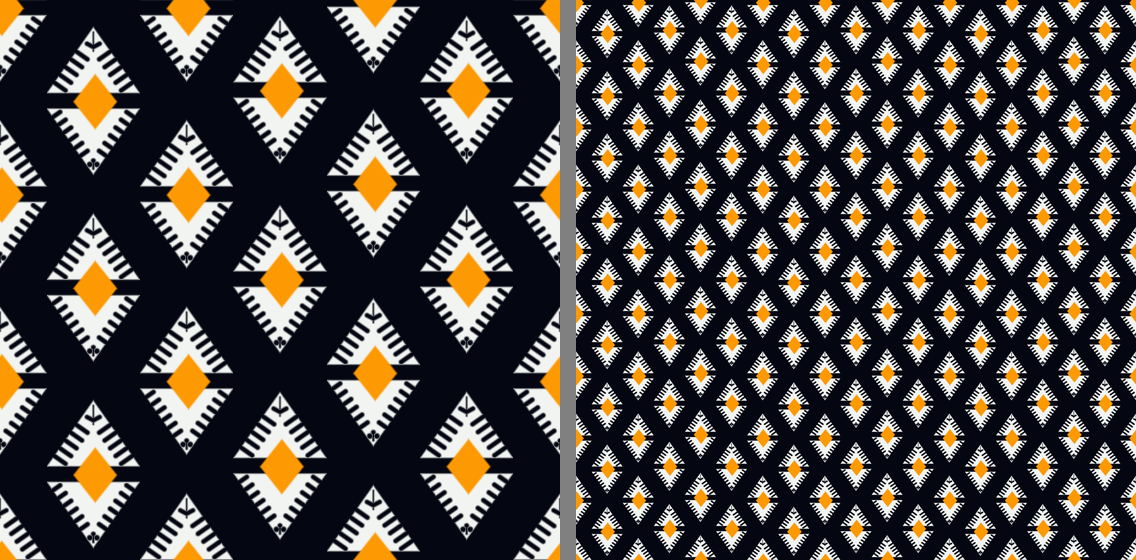
Left, the tile; right, the same tile 3 across and 3 down.
Write a WebGL 1 fragment shader that draws this pattern.

```glsl
precision highp float;

uniform vec2 u_resolution;

float fill(float d, float soft) {
  return 1.0 - smoothstep(-soft, soft, d);
}

float capsule(vec2 p, vec2 a, vec2 b, float radius) {
  vec2 ab = b - a;
  return length(p - a - ab * clamp(dot(p - a, ab) / dot(ab, ab), 0.0, 1.0)) - radius;
}

// Short bars cut inward from the slanted edge; e = (along edge, depth inside)
float notches(vec2 e, float first, float last, float depth) {
  float k = clamp(floor((e.x - first) / 0.051 + 0.5), 0.0, last);
  return length(vec2(e.x - first - 0.051 * k, max(e.y - depth, 0.0))) - 0.0125;
}

// Sprig with a fine stem at the upper tip
float upperTip(vec2 p) {
  float leaf = capsule(p, vec2(0.0, 0.246), vec2(0.034, 0.264), 0.012);
  float stem = capsule(p, vec2(0.0, 0.225), vec2(0.0, 0.325), 0.004);
  return min(leaf, stem);
}

// Small three-petal bud at the lower tip
float lowerTip(vec2 p) {
  float petals = length(p - vec2(0.019, 0.299)) - 0.015;
  float base = length(p - vec2(0.0, 0.279)) - 0.013;
  float stem = capsule(p, vec2(0.0, 0.285), vec2(0.0, 0.322), 0.006);
  return min(min(petals, base), stem);
}

// Toothed triangle, mirrored about both axes of the motif
float toothedTriangle(vec2 p) {
  vec2 m = vec2(abs(p.x), abs(p.y) - 0.042);
  vec2 along = normalize(vec2(-0.248, 0.352));
  vec2 q = m - vec2(0.248, 0.0);
  vec2 e = vec2(dot(q, along), -dot(q, vec2(along.y, -along.x)));
  float body = max(-e.y, -m.y);
  float cuts = p.y > 0.0
    ? min(notches(e, 0.068, 4.0, 0.073), upperTip(m))
    : min(notches(e, 0.055, 5.0, 0.047), lowerTip(m));
  return max(body, -cuts);
}

float rhombus(vec2 p) {
  return (abs(p.x) / 0.117 + abs(p.y) / 0.148 - 1.0) * 0.092;
}

void main() {
  // Three repeats each way, with half-dropped columns in between
  vec2 p = gl_FragCoord.xy / u_resolution * 3.0;
  float soft = max(3.0 / min(u_resolution.x, u_resolution.y), 0.007);

  float column = floor(p.x * 2.0 + 0.5);
  p.x -= column * 0.5;
  p.y -= 0.5 * mod(column, 2.0);

  // The left half of the columns hangs lower, one row on the right sits higher
  float rightHalf = step(2.5, mod(column, 6.0));
  p.y -= mix(-0.04, 0.005, rightHalf);
  float row = floor(p.y + 0.5);
  p.y -= row + 0.013 * rightHalf * step(1.5, mod(row, 3.0));

  vec3 color = vec3(0.015, 0.022, 0.065);
  color = mix(color, vec3(0.95, 0.955, 0.945), fill(toothedTriangle(p), soft));
  color = mix(color, vec3(0.99, 0.6, 0.01), fill(rhombus(p - vec2(0.01, -0.005)), soft));
  gl_FragColor = vec4(color, 1.0);
}
```
